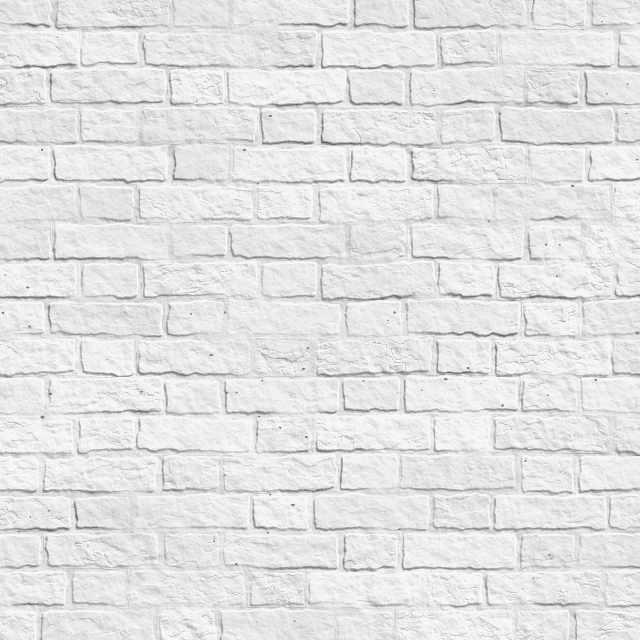
Give the GLSL for this texture, as a WebGL 2 fragment shader.

```glsl
#version 300 es
precision highp float;
// White painted brick wall in Flemish bond, with chipped faces and raking light.

uniform vec2 u_resolution;
out vec4 fragColor;

const float ROW_HEIGHT = 0.0603;   // one course, about 16.6 down the canvas
const float PERIOD = 0.2786;       // stretcher plus header, about 3.6 across
const float HEADER_SHARE = 0.335;  // header width within one period
const float JOINT = 0.0085;
const vec2 ORIGIN = vec2(0.594, 0.9544);
const vec2 TO_LIGHT = vec2(0.5, 0.866);

struct Brick { vec2 local; vec2 halfSize; vec2 id; };

float hash(vec2 p) {
  vec3 q = fract(p.xyx * 0.1031);
  q += dot(q, q.yzx + 33.33);
  return fract((q.x + q.y) * q.z);
}

float noise(vec2 p) {
  vec2 i = floor(p), f = fract(p);
  f = f * f * (3.0 - 2.0 * f);
  return mix(mix(hash(i), hash(i + vec2(1, 0)), f.x),
             mix(hash(i + vec2(0, 1)), hash(i + 1.0), f.x), f.y);
}

float fbm(vec2 p) {
  float sum = 0.0, amp = 0.5;
  for (int i = 0; i < 4; i++) {
    sum += amp * noise(p);
    p = mat2(1.66, 1.23, -1.23, 1.66) * p + 17.3;
    amp *= 0.5;
  }
  return sum;
}

// Finds the brick around p; headers sit over the middle of stretchers.
Brick findBrick(vec2 p) {
  float y = (p.y - ORIGIN.y) / ROW_HEIGHT;
  float row = floor(y);
  float shift = 0.0013 * row + 0.009 * (hash(vec2(row, 7.0)) - 0.5);
  float x = (p.x - ORIGIN.x - shift) / PERIOD - 0.5 * mod(row, 2.0);
  float center = floor(x + 0.5);
  float share = HEADER_SHARE;
  if (abs(x - center) > 0.5 * HEADER_SHARE) {
    center = floor(x) + 0.5;
    share = 1.0 - HEADER_SHARE;
  }
  vec2 id = vec2(center * 2.0, row) + 60.0;
  vec2 jitter = vec2(hash(id + 3.1), hash(id + 8.7));
  vec2 local = vec2((x - center) * PERIOD, (y - row - 0.5) * ROW_HEIGHT);
  local += (jitter - 0.5) * 0.0025;
  local.y += local.x * 0.03 * (jitter.x - 0.5);
  vec2 halfSize = 0.5 * (vec2(share * PERIOD, ROW_HEIGHT) - JOINT) - 0.0015 * jitter.yx;
  return Brick(local, halfSize, id);
}

float roundedBox(vec2 p, vec2 halfSize, float radius) {
  vec2 q = abs(p) - halfSize + radius;
  return length(max(q, 0.0)) + min(max(q.x, q.y), 0.0) - radius;
}

// Gives surface height in canvas units (x) and face coverage (y).
vec2 relief(vec2 p) {
  vec2 bend = vec2(noise(p * 9.0), noise(p * 9.0 + 40.0)) - 0.5;
  vec2 crumble = vec2(noise(p * 70.0), noise(p * 70.0 + 23.0)) - 0.5;
  Brick b = findBrick(p + 0.006 * bend + 0.0025 * crumble);
  float ragged = 0.007 * (fbm(p * 75.0) - 0.47) + 0.003 * (noise(p * 33.0) - 0.5);
  float face = smoothstep(0.0018, -0.0018, roundedBox(b.local, b.halfSize, 0.004) + ragged);
  float wear = hash(b.id + 21.0);

  float filled = 0.85 * smoothstep(0.2, 0.85, noise(p * 15.0 + 5.0));
  float height = 0.0042 * mix(filled, 1.0, face);
  height += mix(0.0038, 0.0055, wear) * fbm(p * 58.0);

  float flake = smoothstep(0.54, 0.60, fbm(p * vec2(24.0, 42.0) + 11.0));
  height -= 0.0013 * flake * mix(0.3, 1.0, wear) * face;
  float slant = 0.5 * (hash(b.id + 5.0) - 0.5);
  vec2 grain = vec2(p.x, p.y + slant * p.x) * vec2(20.0, 80.0);
  float cleft = 1.0 - abs(2.0 * noise(grain + 3.0 * fbm(p * 40.0)) - 1.0);
  float broken = smoothstep(0.4, 0.65, noise(p * 32.0 + 70.0));
  height -= 0.0013 * smoothstep(0.8, 1.0, cleft) * broken * smoothstep(0.2, 0.9, wear) * face;
  return vec2(height, face);
}

// Sparse dark holes, gathered in loose patches.
float pits(vec2 p, float cellSize) {
  vec2 cell = floor(p / cellSize);
  vec2 spot = 0.25 + 0.5 * vec2(hash(cell + 2.0), hash(cell + 9.0));
  vec2 d = (fract(p / cellSize) - spot) * cellSize * vec2(0.75, 1.0);
  float radius = mix(0.0004, 0.0018, hash(cell + 31.0));
  float present = step(0.985, hash(cell + 77.0) + 0.14 * (noise(p * 5.0) - 0.5));
  float edge = length(d) + 0.0024 * (noise(p * 260.0) - 0.5);
  return present * (1.0 - smoothstep(radius - 0.0008, radius + 0.0008, edge));
}

void main() {
  vec2 p = gl_FragCoord.xy / u_resolution;

  // Directional slope and a short cast shadow from the raised faces.
  float stepSize = 0.0009;
  float ahead = relief(p + TO_LIGHT * stepSize).x;
  float slope = (ahead - relief(p - TO_LIGHT * stepSize).x) / (2.0 * stepSize);
  vec2 here = relief(p);
  float shadow = max(relief(p + TO_LIGHT * 0.0042).x - here.x - 0.0007, 0.0);
  float depth = mix(25.0, 75.0, smoothstep(0.25, 0.75, noise(p * 11.0 + 90.0)));

  // Light sides flatten out, dark sides keep their strength.
  float tone = 0.915 - (slope > 0.0 ? 0.38 : 0.22) * slope / (1.0 + 0.7 * abs(slope));
  tone -= min(depth * shadow, 0.3) + 0.03 * (1.0 - here.y);
  tone += 0.07 * (fbm(p * 5.0) - 0.47) + 0.045 * (hash(findBrick(p).id) - 0.5);
  tone = mix(tone, 0.45, 0.85 * pits(p, 0.018));
  tone = clamp(tone, 0.38, 0.965);

  vec3 tint = mix(vec3(1.0, 0.985, 0.98), vec3(0.997, 0.998, 1.003), smoothstep(0.5, 0.85, tone));
  fragColor = vec4(tone * tint, 1.0);
}
```
